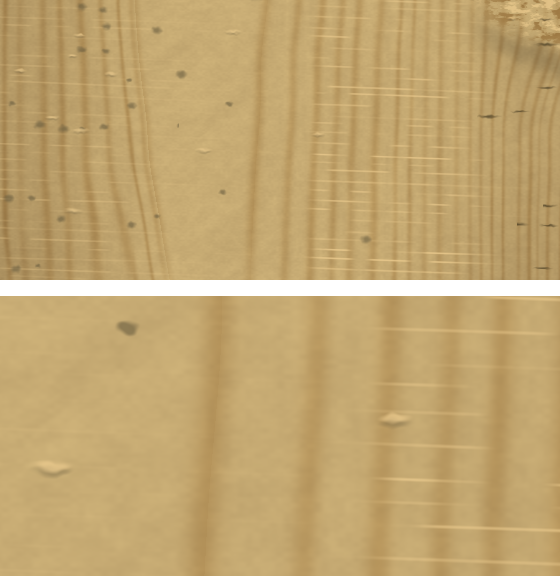
Top: the whole. Bottom: its middle third, enlarged.
Give the GLSL for this texture, as a WebGL 1 fragment shader.

```glsl
precision highp float;
uniform vec2 u_resolution;

const vec3 SHADE = vec3(0.62, 0.515, 0.335);
const vec3 PALE = vec3(0.83, 0.72, 0.49);
const vec3 RING_TINT = vec3(0.90, 0.85, 0.77);
const vec3 SCRATCH = vec3(0.93, 0.80, 0.56);
const vec3 PIT = vec3(0.42, 0.37, 0.25);
const vec3 CRACK = vec3(0.24, 0.20, 0.11);
const vec3 KNOT_BROWN = vec3(0.58, 0.43, 0.22);
const float HEART_LEFT = 0.48;
const float HEART_RIGHT = 0.95;
const float LEFT_RINGS = 15.0;
const float SCRATCH_ROWS = 29.0;
const float SCRATCH_TILT = 0.035;
const float SCRATCH_WIDTH = 0.0022;
const float GRAIN_CONTRAST = 0.20;

float hash(vec2 p) {
  vec3 q = fract(vec3(p.xyx) * 0.1031);
  q += dot(q, q.yzx + 33.33);
  return fract((q.x + q.y) * q.z);
}

float noise(vec2 p) {
  vec2 i = floor(p), f = fract(p);
  f = f * f * (3.0 - 2.0 * f);
  return mix(mix(hash(i), hash(i + vec2(1, 0)), f.x),
             mix(hash(i + vec2(0, 1)), hash(i + vec2(1, 1)), f.x), f.y);
}

float fbm(vec2 p) {
  float sum = 0.0, amp = 0.5;
  for (int i = 0; i < 4; i++) {
    sum += amp * noise(p);
    p = p * 2.03 + 17.3;
    amp *= 0.5;
  }
  return sum / 0.9375;
}

// Ring coordinate: negative in the plain heart, whole numbers on dark rings
float ringCoord(vec2 p) {
  float down = 1.0 - p.y;
  float x = p.x + 0.014 * (noise(vec2(p.x * 3.0, p.y * 5.0)) - 0.5);
  float left = HEART_LEFT - x;
  left += 0.13 * pow(down, 1.4) * exp(-5.0 * max(left, 0.0));
  float right = x - HEART_RIGHT;
  right += 0.055 * down * exp(-2.0 * max(right, 0.0));
  right -= 0.09 * smoothstep(0.5, 0.95, p.y) * smoothstep(1.65, 2.0, x);
  return max(left * LEFT_RINGS, right * (8.5 + 9.0 * max(right, 0.0)));
}

float rings(vec2 p) {
  float side = step(0.72, p.x);
  float r = ringCoord(p);
  r += 0.5 * (noise(vec2(r * 0.8, side * 9.0)) - 0.5) * step(0.0, r);
  float id = floor(r + 0.5);
  float d = r - id;
  float width = mix(0.13, 0.24, hash(vec2(id, side + 3.0)));
  float strength = mix(0.45, 1.0, hash(vec2(id + 5.0, side * 7.0)));
  strength *= 0.75 + 0.5 * noise(vec2(id * 3.7, p.y * 4.0));
  return exp(-d * d / (width * width)) * strength * step(-0.5, id);
}

// Broken bright saw marks, nearly level
float scratches(vec2 p, float px) {
  float s = (p.y + SCRATCH_TILT * p.x) * SCRATCH_ROWS;
  s += 0.25 * noise(vec2(p.x * 1.5, s * 0.4));
  float row = floor(s);
  float offset = 0.3 + 0.4 * hash(vec2(row, 4.0));
  float d = abs(fract(s) - offset) / SCRATCH_ROWS;
  float line = 1.0 - smoothstep(0.0, SCRATCH_WIDTH + px, d);
  float broken = smoothstep(0.25, 0.7, noise(vec2(p.x * 14.0, row * 7.3)));
  float area = smoothstep(1.08, 1.16, p.x) * (1.0 - smoothstep(1.55, 1.8, p.x));
  area += 0.38 * (1.0 - smoothstep(0.3, 0.9, p.x)) + 0.08;
  return line * broken * area * mix(0.3, 1.0, hash(vec2(row, 8.0)));
}

// Scattered soft ellipses, one at most in each cell
float spots(vec2 p, vec2 cell, vec2 radius, float chance, float seed, float px) {
  vec2 id = floor(p / cell) + seed;
  vec2 jitter = 0.3 + 0.4 * vec2(hash(id), hash(id + 31.7));
  vec2 q = (fract(p / cell) - jitter) * cell;
  q += 0.006 * (vec2(noise(p * 90.0), noise(p * 90.0 + 40.0)) - 0.5);
  float size = mix(0.55, 1.1, hash(id + 63.1));
  float d = length(q / (radius * size));
  float soft = 0.35 + px / radius.y;
  return (1.0 - smoothstep(1.0 - soft, 1.0 + soft, d)) * step(hash(id + 11.9), chance);
}

void main() {
  float px = 1.0 / u_resolution.y;
  vec2 p = gl_FragCoord.xy * px;

  // Broad light across the board
  float light = 0.76 - 0.36 * (1.0 - smoothstep(-0.05, 0.65, p.x));
  light -= 0.22 * smoothstep(1.45, 2.0, p.x);
  light -= 0.14 * (1.0 - smoothstep(0.0, 0.5, p.y)) * smoothstep(0.3, 1.0, abs(p.x - 1.0));

  // Mottled fibres, slanting in the heart
  float heart = smoothstep(0.45, 0.6, p.x) * (1.0 - smoothstep(0.85, 1.0, p.x));
  vec2 slant = vec2(p.x * 0.77 + p.y * 0.64, p.y * 0.77 - p.x * 0.64);
  light += 0.24 * (fbm(slant * vec2(4.0, 22.0)) - 0.5) * (0.25 + 0.75 * heart);
  light += GRAIN_CONTRAST * (fbm(p * vec2(32.0, 46.0)) - 0.5);
  light += 0.20 * (fbm(p * vec2(34.0, 3.0)) - 0.5) * (1.0 - heart);
  light += 0.10 * (noise(p * vec2(110.0, 170.0)) - 0.5);
  vec3 color = mix(SHADE, PALE, light);
  color *= mix(vec3(1.0), RING_TINT, rings(p));

  // Rough knot in the upper right corner, with a dull rim
  float edge = p.y - 0.87 + 0.45 * (p.x - 1.9) + 0.08 * (fbm(p * 14.0) - 0.5);
  float corner = smoothstep(1.6, 1.85, p.x);
  float knot = smoothstep(-0.03, 0.04, edge) * corner;
  float rough = fbm(p * vec2(24.0, 48.0) + 7.0);
  color *= 1.0 - 0.14 * corner * exp(-pow((edge + 0.06) / 0.06, 2.0));
  color = mix(color, PALE, 0.45 * knot);
  color = mix(color, KNOT_BROWN, 0.75 * knot * smoothstep(0.52, 0.68, rough));
  color = mix(color, SCRATCH, 0.7 * knot * smoothstep(0.55, 0.7, 1.0 - rough));

  // Saw marks, pits, lifted chips and cracks
  color = mix(color, SCRATCH, 0.75 * scratches(p, px));
  float pitChance = mix(0.18, 0.012, smoothstep(0.6, 0.9, p.x));
  color = mix(color, PIT, 0.62 * spots(p, vec2(0.085), vec2(0.015, 0.011), pitChance, 2.0, px));
  float chipChance = mix(0.13, 0.03, smoothstep(0.5, 1.0, p.x));
  vec2 chipCell = vec2(0.11, 0.07), chipSize = vec2(0.020, 0.006);
  float shadow = spots(p + vec2(0.0, 0.006), chipCell, chipSize, chipChance, 50.0, px);
  color = mix(color, PIT, 0.35 * shadow);
  color = mix(color, SCRATCH, 0.7 * spots(p, chipCell, chipSize, chipChance, 50.0, px));
  float crackChance = 0.28 * smoothstep(1.7, 2.0, p.x);
  color = mix(color, CRACK, 0.7 * spots(p, vec2(0.10, 0.08), vec2(0.024, 0.004), crackChance, 90.0, px));

  gl_FragColor = vec4(clamp(color, 0.0, 1.0), 1.0);
}
```
